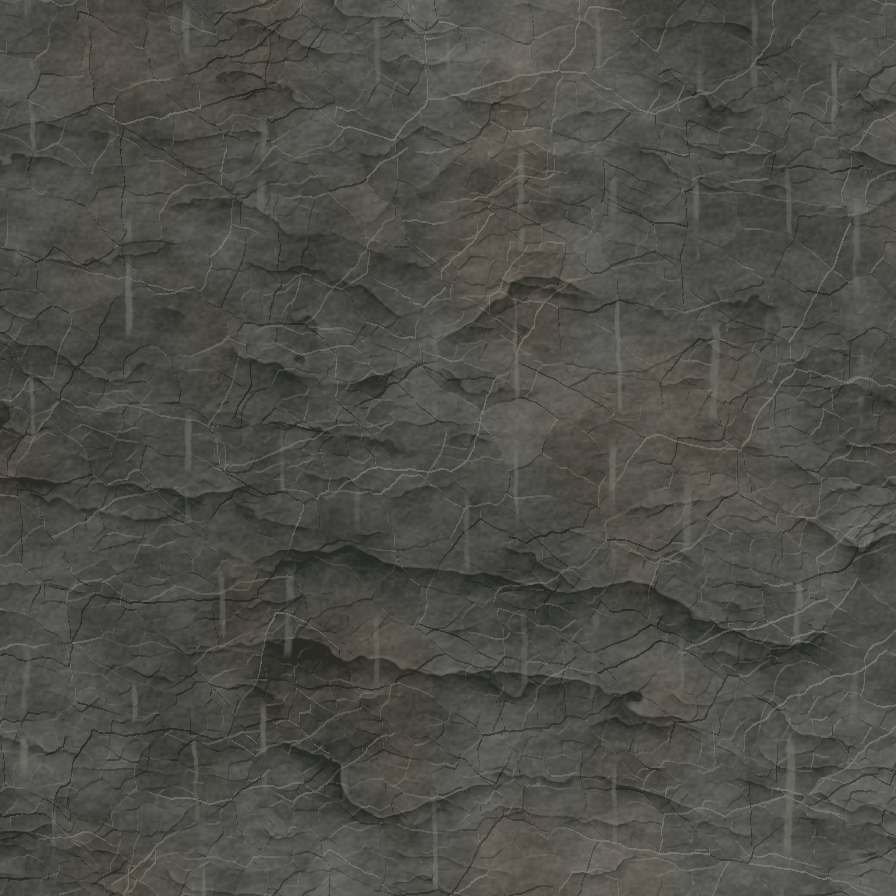
This texture is drawn by a WebGL 1 fragment shader. Its source:

```glsl
precision highp float;
uniform vec2 u_resolution;

const vec3 DARK_ROCK = vec3(0.200, 0.208, 0.190);
const vec3 PALE_ROCK = vec3(0.425, 0.422, 0.408);
const vec3 RUST_TINT = vec3(1.05, 0.99, 0.95);
const vec3 STREAK_COLOR = vec3(0.43, 0.435, 0.405);
const vec2 LIGHT_DIR = vec2(-0.45, 0.89);
const float LIGHT_STEP = 0.0024;
const float BASE_TONE = 0.58;
const float RELIEF_CONTRAST = 0.31;
const float RELIEF_LIMIT = 0.55;
const float PATCH_CONTRAST = 0.75;
const float MOTTLE_CONTRAST = 0.50;
const float GRAIN_CONTRAST = 0.20;
const float LEDGE_DEPTH = 0.62;
const float LIP_LIGHT = 0.16;
const float WARP = 0.050;
const float JAG = 0.014;
const vec2 STREAK_GRID = vec2(11.0, 6.0);
const float STREAK_HALF_WIDTH = 0.0046;
const float STREAK_SHARE = 0.75;

vec2 hash2(vec2 p) {
  vec3 q = fract(p.xyx * vec3(0.1031, 0.1030, 0.0973));
  q += dot(q, q.yzx + 33.33);
  return fract((q.xx + q.yz) * q.zy);
}

float noise(vec2 p) {
  vec2 i = floor(p), f = fract(p);
  f = f * f * (3.0 - 2.0 * f);
  float low = mix(hash2(i).x, hash2(i + vec2(1.0, 0.0)).x, f.x);
  float high = mix(hash2(i + vec2(0.0, 1.0)).x, hash2(i + 1.0).x, f.x);
  return mix(low, high, f.y);
}

float fbm(vec2 p) {
  float sum = 0.0, amp = 0.55;
  for (int k = 0; k < 3; k++) {
    sum += amp * noise(p);
    p = mat2(0.96, 0.28, -0.28, 0.96) * p * 2.03 + 11.7;
    amp *= 0.5;
  }
  return sum / 0.9625;
}

// Split stone: each cell is a flat, randomly tilted face.
float facets(vec2 p) {
  vec2 cell = floor(p), nearId = cell, nearOffset = vec2(0.0);
  float best = 9.0;
  for (int y = -1; y <= 1; y++) {
    for (int x = -1; x <= 1; x++) {
      vec2 id = cell + vec2(float(x), float(y));
      vec2 d = p - id - hash2(id);
      float reach = dot(d, d);
      if (reach < best) {
        best = reach;
        nearId = id;
        nearOffset = d;
      }
    }
  }
  vec2 tilt = 1.6 * (hash2(nearId + 37.0) - 0.5);
  return dot(tilt, nearOffset) + 0.2 * hash2(nearId + 71.0).x;
}

// Rough zones carry small chips, calm zones stay smooth.
float rockHeight(vec2 p) {
  vec2 bend = vec2(fbm(p * 8.0), fbm(p * 8.0 + 53.0)) - 0.5;
  vec2 jag = vec2(fbm(p * 38.0 + 31.0), fbm(p * 38.0 + 73.0)) - 0.5;
  vec2 q = p + WARP * bend + JAG * jag;
  float rough = smoothstep(0.38, 0.66, fbm(p * 7.0 + 97.0));
  vec2 leftward = vec2(q.x - 0.35 * q.y, q.y + 0.3 * q.x);
  vec2 rightward = vec2(q.x + 0.5 * q.y, q.y - 0.2 * q.x);
  float h = 0.050 * facets(leftward * vec2(6.0, 7.0));
  h += 0.026 * facets(rightward * vec2(14.0, 16.0) + 19.0);
  h += 0.012 * mix(0.1, 1.0, rough) * facets(leftward * vec2(33.0, 42.0) + 43.0);
  return h + 0.007 * fbm(p * vec2(48.0, 75.0));
}

// Overhangs: sharp upper edge, shadow fading below, thin light lip above.
float ledges(vec2 p, float rows, float seed) {
  float bend = fbm(p * rows * vec2(0.45, 0.55) + seed);
  float fray = fbm(p * rows * 3.0 + seed);
  float level = fract(p.y * rows + 0.12 * rows * p.x + 1.9 * bend + 0.3 * fray);
  float below = 1.0 - level;
  float gate = smoothstep(0.48, 0.64, fbm(p * rows * vec2(0.7, 0.9) + seed + 29.0));
  float edge = 0.0014 * rows;
  float shadow = smoothstep(0.0, edge, below) * exp(-below * 7.0);
  float lip = smoothstep(0.0, edge, level) * (1.0 - smoothstep(edge, 4.0 * edge, level));
  return gate * (LIP_LIGHT * lip - LEDGE_DEPTH * shadow);
}

// Pale upright streaks, one per cell of a staggered grid.
float streaks(vec2 p) {
  vec2 g = p * STREAK_GRID;
  g.y += 7.0 * hash2(vec2(floor(g.x), 91.0)).x;
  vec2 id = floor(g), f = fract(g);
  vec2 place = hash2(id + 13.0), kind = hash2(id + 47.0);
  float lean = 0.16 * (kind.y - 0.5) * (f.y - 0.5);
  float wobble = 0.004 * (fbm(p * 60.0) - 0.5);
  float across = abs((f.x - 0.2 - 0.6 * place.x - lean) / STREAK_GRID.x + wobble);
  float halfWidth = STREAK_HALF_WIDTH * mix(0.5, 1.1, kind.y);
  float body = 1.0 - smoothstep(0.5, 1.3, across / halfWidth);
  float reach = mix(0.2, 0.48, place.y);
  float ends = 1.0 - smoothstep(reach - 0.12, reach, abs(f.y - 0.5));
  float wear = smoothstep(0.28, 0.62, fbm(p * vec2(60.0, 32.0)));
  return body * ends * wear * step(kind.x, STREAK_SHARE) * mix(0.4, 0.85, place.y);
}

void main() {
  vec2 p = gl_FragCoord.xy / min(u_resolution.x, u_resolution.y);

  // Relief lit from above, softly limited at the sharp breaks
  float drop = rockHeight(p) - rockHeight(p + LIGHT_STEP * LIGHT_DIR);
  float relief = drop / LIGHT_STEP;
  float tone = BASE_TONE + RELIEF_CONTRAST * relief / (1.0 + RELIEF_LIMIT * abs(relief));
  tone += ledges(p, 7.0, 5.0) + 0.8 * ledges(p, 19.0, 83.0);

  // Broad patches, mottling and grain
  tone += PATCH_CONTRAST * (fbm(p * vec2(3.5, 3.0) + 7.0) - 0.5);
  tone += MOTTLE_CONTRAST * (fbm(p * vec2(24.0, 30.0) + 3.0) - 0.5);
  tone += GRAIN_CONTRAST * (noise(p * 260.0) - 0.5);

  // Colour, rusty stains and streaks
  vec3 color = mix(DARK_ROCK, PALE_ROCK, clamp(tone, -0.2, 1.15));
  float rust = smoothstep(0.54, 0.76, fbm(p * vec2(7.0, 4.0) + 67.0));
  color *= mix(vec3(1.0), RUST_TINT, rust);
  vec3 streakColor = STREAK_COLOR * mix(0.88, 1.06, clamp(tone, 0.0, 1.0));
  color = mix(color, streakColor, streaks(p));
  gl_FragColor = vec4(color, 1.0);
}
```
